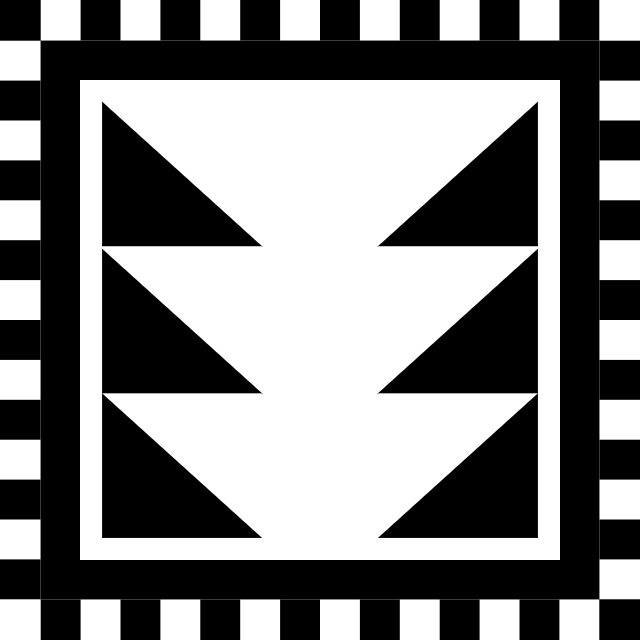
Reproduce this pattern procedurally as a WebGL 2 fragment shader.

```glsl
#version 300 es
precision highp float;

uniform vec2 u_resolution;
out vec4 fragColor;

// Lengths are in cells; the canvas is CELLS wide, with the centre at zero.
const float CELLS = 16.0;
const float CHECK_SIZE = 0.9975;
const float FRAME_HALF = 6.98;
const float PANEL_HALF = 6.0;
const int TRIANGLE_COUNT = 3;
const vec2 TRIANGLE_SIZE = vec2(4.0, 3.615);
const vec2 FIRST_CORNER = vec2(5.448, -5.448);
const float TRIANGLE_PITCH = 3.646;
const float MIDDLE_SHIFT = -0.031;
const vec3 INK = vec3(0.0);
const vec3 PAPER = vec3(1.0);

// Coverage of the inside of a signed distance, one pixel soft.
float fill(float d, float pixel) {
    return clamp(0.5 - d / pixel, 0.0, 1.0);
}

float squareDistance(vec2 p, float halfSize) {
    vec2 d = abs(p) - halfSize;
    return max(d.x, d.y);
}

// Right triangle with its square corner at the origin, pointing along -x and +y.
float triangleDistance(vec2 p, vec2 size) {
    vec2 q = vec2(-p.x, p.y);
    float slope = dot(q - vec2(size.x, 0.0), normalize(size.yx));
    return max(slope, max(-q.x, -q.y));
}

// Soft checkerboard, 1 where the cell indices add up to an even number.
float checker(vec2 p, float pixel) {
    vec2 edge = 0.5 - abs(mod(p + 0.5, 2.0) - 1.0);
    vec2 wave = clamp(2.0 * edge / pixel, -1.0, 1.0);
    return 0.5 + 0.5 * wave.x * wave.y;
}

void main() {
    float pixel = CELLS / min(u_resolution.x, u_resolution.y);
    vec2 p = (gl_FragCoord.xy - 0.5 * u_resolution) * pixel;

    // Checked border
    vec2 cell = clamp(p / CHECK_SIZE, -7.9, 7.9);
    float light = checker(cell, pixel);

    // Dark frame and light panel
    light *= 1.0 - fill(squareDistance(p, FRAME_HALF), pixel);
    light = max(light, fill(squareDistance(p, PANEL_HALF), pixel));

    // Mirrored stacks of triangles
    vec2 mirrored = vec2(abs(p.x), p.y);
    for (int i = 0; i < TRIANGLE_COUNT; i++) {
        vec2 corner = FIRST_CORNER;
        corner.y += float(i) * TRIANGLE_PITCH + (i == 1 ? MIDDLE_SHIFT : 0.0);
        light *= 1.0 - fill(triangleDistance(mirrored - corner, TRIANGLE_SIZE), pixel);
    }

    fragColor = vec4(mix(INK, PAPER, light), 1.0);
}
```
